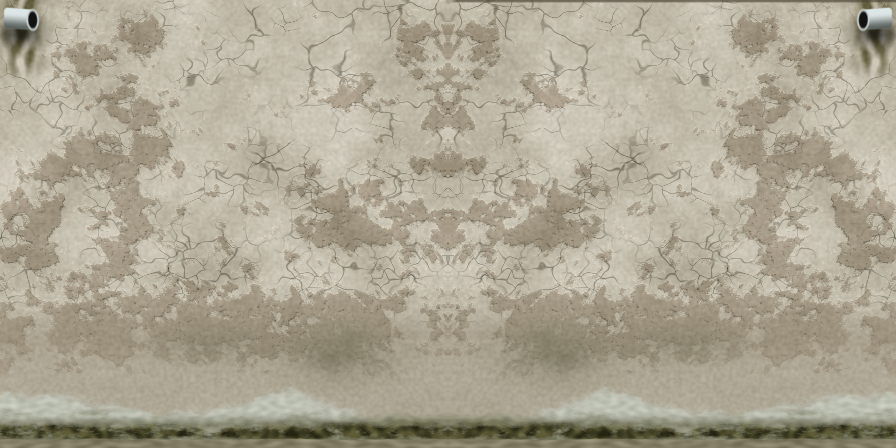
Reproduce this texture procedurally as a Shadertoy shader.

```glsl
vec2 hash2(vec2 p) {
    vec3 a = fract(p.xyx * vec3(0.1031, 0.1030, 0.0973));
    a += dot(a, a.yzx + 33.33);
    return fract((a.xx + a.yz) * a.zy);
}

float slopeAt(vec2 cell, vec2 offset) {
    float a = 6.2832 * hash2(cell).x;
    return dot(vec2(cos(a), sin(a)), offset);
}

float noise(vec2 p) {
    vec2 i = floor(p), f = fract(p), e = vec2(1, 0);
    vec2 u = f * f * (3.0 - 2.0 * f);
    return mix(mix(slopeAt(i, f), slopeAt(i + e, f - e), u.x),
        mix(slopeAt(i + e.yx, f - e.yx), slopeAt(i + 1.0, f - 1.0), u.x), u.y);
}

float fbm(vec2 p, float gain) {
    float sum = 0.0, amp = 0.6;
    for (int i = 0; i < 5; i++) {
        sum += amp * noise(p);
        p = mat2(1.6, 1.2, -1.2, 1.6) * p + 7.3;
        amp *= gain;
    }
    return sum;
}

// Gap between the two nearest cell centres; zero on a border
float cellGap(vec2 p) {
    float near = 9.0, second = 9.0;
    for (int k = 0; k < 9; k++) {
        vec2 c = floor(p) + vec2(k % 3 - 1, k / 3 - 1);
        float d = length(c + 0.1 + 0.8 * hash2(c) - p);
        second = min(second, max(near, d));
        near = min(near, d);
    }
    return second - near;
}

float bump(float x, float centre, float width) {
    float t = (x - centre) / width;
    return exp(-t * t);
}

float blob(vec2 p, vec2 c, vec2 r) {
    return bump(p.x, c.x, r.x) * bump(p.y, c.y, r.y);
}

// Positive where the paint has flaked away
float peelField(vec2 p) {
    // Centre and radius of each bare patch
    const vec4 patches[12] = vec4[12](
        vec4(.185, .865, .04, .045), vec4(.32, .92, .04, .04),
        vec4(.30, .76, .05, .045), vec4(.33, .665, .055, .035),
        vec4(.79, .515, .11, .06), vec4(1, .90, .08, .06),
        vec4(1, .73, .04, .025), vec4(1, .65, .06, .03),
        vec4(.78, .79, .05, .025), vec4(1, .475, .05, .04),
        vec4(.08, .50, .05, .08), vec4(.26, .41, .05, .07));
    float field = mix(-0.38, -0.20, bump(p.y, 0.44, 0.22));
    for (int i = 0; i < 12; i++)
        field = max(field, 0.25 * (1.0 - length((p - patches[i].xy) / patches[i].zw)));

    // Arch
    vec2 a = (p - vec2(0.20, 0.53)) / vec2(0.10, 0.13);
    float arch = 1.0 - abs(length(a) - 1.0) / 0.3;
    field = max(field, 0.22 * arch - 0.6 * smoothstep(0.2, 0.9, -a.y));

    // Worn band above the foot of the wall
    float band = 1.0 - abs(p.y - 0.275) / 0.07;
    float gap = 0.8 * smoothstep(0.78, 0.95, p.x) + 0.5 * bump(p.x, 0.08, 0.06);
    field = max(field, 0.22 * band * (1.0 - gap) - 0.2 * gap);
    return field - 0.2 * smoothstep(0.20, 0.13, p.y) + 0.8 * fbm(p * vec2(17, 20), 0.75);
}

float crack(vec2 p, float scale, float width) {
    vec2 warp = vec2(noise(p * 31.0), noise(p * 31.0 + 41.0));
    float d = cellGap((p + 0.024 * warp) * vec2(0.85, 1.1) * scale) / scale;
    return 1.0 - smoothstep(0.0, width, d);
}

vec3 wall(vec2 p, float px) {
    float cloud = fbm(p * 6.0, 0.6);
    vec3 paint = mix(vec3(.68, .65, .575), vec3(.81, .79, .73), clamp(0.64 + 1.2 * cloud, 0.0, 1.0));
    paint = mix(paint, vec3(.66, .63, .555), 0.8 * smoothstep(0.29, 0.12, p.y));
    vec3 bare = mix(vec3(.58, .54, .46), vec3(.69, .645, .57), clamp(0.55 + 1.4 * cloud, 0.0, 1.0));

    // Flakes with shaded and lit rims
    float field = peelField(p);
    float slope = field - peelField(p + vec2(-0.003, 0.004));
    float soft = 0.04 + 5.0 * px;
    float peeled = smoothstep(-soft, soft, field);
    vec3 col = mix(paint, bare, peeled);
    col += bump(field, 0.0, 0.08) * smoothstep(0.14, 0.24, p.y) * clamp(slope, -0.20, 0.07);

    // Large and small cracks, broken into short runs
    float line = 0.8 * crack(p, 12.0, 0.0025 + px)
        * smoothstep(0.0, 0.4, noise(p * 9.0 + 3.0) + 0.22 * bump(p.x, 1.0, 0.5));
    line += 0.7 * crack(p + 2.7, 25.0, 0.002 + px)
        * smoothstep(0.05, 0.4, noise(p * 11.0) + 0.22 * bump(p.y, 0.48, 0.25));
    col -= 0.28 * min(line, 1.0) * smoothstep(0.20, 0.36, p.y) * (1.0 - 0.8 * peeled);

    // Damp stains
    col = mix(col, vec3(.59, .55, .47), clamp(bump(p.y, 0.245, 0.06) * (0.5 + cloud), 0.0, 0.7));
    float damp = blob(p, vec2(.76, .21), vec2(.12, .06)) + 0.7 * blob(p, vec2(.48, .23), vec2(.12, .04));
    col = mix(col, vec3(.46, .45, .36), clamp(damp * (0.55 + cloud), 0.0, 0.7));
    float drip = bump(p.x, 0.05, 0.045) * smoothstep(0.78, 0.90, p.y);
    col = mix(col, vec3(.33, .31, .18), clamp(drip * (0.6 + 1.5 * noise(p * vec2(50, 25))), 0.0, 0.85));
    return col + 0.05 * (noise(p * 115.0) + 0.6 * noise(p * 57.0));
}

vec3 addFoot(vec3 col, vec2 p, float px) {
    // Pale lime stain
    float rough = fbm(p * vec2(14, 30), 0.65);
    float top = 0.075 + 0.045 * bump(p.x, 0.08, 0.16) + 0.055 * bump(p.x, 0.63, 0.10) + 0.03 * rough;
    vec3 lime = mix(vec3(.53, .54, .45), vec3(.75, .77, .72), smoothstep(0.03, 0.09, p.y + 0.05 * rough));
    lime = mix(lime, vec3(.53, .52, .41), 0.7 * smoothstep(0.76, 0.90, p.x));
    lime += 0.12 * noise(p * vec2(50, 90));
    col = mix(col, lime, 0.88 * smoothstep(-0.012, 0.012, top - p.y));

    // Moss and ground
    float growth = 0.45 + 0.4 * bump(p.x, 0.75, 0.22) + 0.3 * bump(p.x, 0.22, 0.10);
    float moss = 1.4 * bump(p.y, 0.036, 0.019) * (growth + 1.7 * rough);
    vec3 green = mix(vec3(.36, .35, .20), vec3(.12, .12, .05), clamp(0.5 + 1.3 * noise(p * 50.0), 0.0, 1.0));
    col = mix(col, green, clamp(moss, 0.0, 0.95));
    vec3 ground = vec3(.51, .49, .39) + 0.15 * noise(p * vec2(30, 90));
    return mix(col, ground, smoothstep(px, -px, p.y - 0.019 - 0.006 * rough));
}

float ellipse(vec2 p, vec2 r, float px) {
    return smoothstep(px, -px, (length(p / r) - 1.0) * r.x);
}

vec3 addPipe(vec3 col, vec2 p, float px) {
    col *= 1.0 - 0.65 * blob(p, vec2(.045, .925), vec2(.04, .025));
    vec2 q = p - vec2(0.042, 0.958);
    q.y += 0.08 * q.x;
    float body = length(max(abs(q) - vec2(0.024, 0.014), 0.0)) - 0.009;
    vec3 metal = mix(vec3(.36, .39, .38), vec3(.86, .90, .90), smoothstep(-0.022, 0.012, q.y));
    col = mix(col, metal, smoothstep(px, -px, body));
    q.x -= 0.031;
    col = mix(col, vec3(.79, .83, .82), ellipse(q, vec2(.014, .024), px));
    return mix(col, vec3(0.07), ellipse(q, vec2(.010, .019), px));
}

void mainImage(out vec4 fragColor, in vec2 fragCoord) {
    float px = 1.0 / iResolution.y;
    vec2 uv = fragCoord / iResolution.xy;
    // Mirrored halves: 0 at the sides, 1 in the middle
    vec2 p = vec2(1.0 - abs(2.0 * uv.x - 1.0), uv.y);
    vec3 col = addPipe(addFoot(wall(p, px), p, px), p, px);
    float ledge = smoothstep(0.992, 0.998, uv.y) * smoothstep(0.50, 0.51, uv.x);
    fragColor = vec4(mix(col, vec3(.30, .27, .21), 0.7 * ledge), 1.0);
}
```
